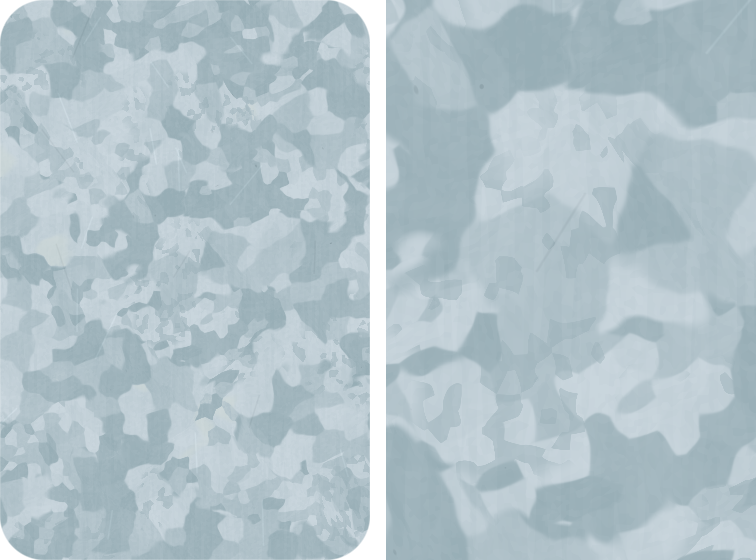
Left, the full canvas; right, a detail of the centre.
This texture is drawn by a Shadertoy shader. Its source:

```glsl
vec3 hash3(vec2 c) {
    vec3 q = fract(c.xyx * vec3(0.1031, 0.1030, 0.0973));
    q += dot(q, q.yxz + 33.33);
    return fract((q.xxy + q.yzz) * q.zyx);
}

// Layered, rotated sines, roughly -1 to 1
float drift(vec2 p) {
    float sum = 0.0, amp = 0.55;
    for (int i = 0; i < 5; i++) {
        p = mat2(0.8, -0.6, 0.6, 0.8) * p * 1.55 + 1.7;
        sum += amp * sin(p.x + 1.4 * sin(p.y));
        amp *= 0.68;
    }
    return sum;
}

// Ragged outlines for the crystals
vec2 ruffle(vec2 p) {
    float freq = 19.0, amp = 0.011;
    for (int i = 0; i < 5; i++) {
        p += amp * sin(freq * vec2(0.8 * p.y + 0.6 * p.x, 0.8 * p.x - 0.6 * p.y) + float(i) * 2.3);
        freq *= 1.83;
        amp *= 0.56;
    }
    return p;
}

// Cellular crystals with rounded borders: 0 dark, 0.5 middle, 1 light
float crystals(vec2 p, vec2 scale, float cluster) {
    vec2 g = p * scale, base = floor(g);
    float sum = 0.0, total = 0.0;
    for (int j = -1; j <= 1; j++)
    for (int i = -1; i <= 1; i++) {
        vec2 id = base + vec2(i, j);
        vec3 h = hash3(id + 71.0);
        vec2 centre = id + 0.1 + 0.8 * h.xy;
        float t = h.z + cluster * drift(centre / scale * 4.2);
        float level = 0.5 * (step(0.31, t) + step(0.63, t)) + 0.2 * (h.x - 0.5);
        float reach = length(g - centre) - 0.38 * h.y;
        float weight = exp(-38.0 * reach);
        sum += weight * level;
        total += weight;
    }
    return sum / total;
}

// Signed distance to a box with rounded corners
float roundedBox(vec2 p, vec2 halfSize, float radius) {
    vec2 q = abs(p) - halfSize + radius;
    return length(max(q, 0.0)) + min(max(q.x, q.y), 0.0) - radius;
}

void mainImage(out vec4 fragColor, in vec2 fragCoord) {
    float pixel = 1.0 / iResolution.x;
    vec2 p = fragCoord * pixel;
    vec2 size = iResolution.xy * pixel;
    vec2 q = ruffle(p);

    // Large and small crystals, with crumbs in some areas
    float large = crystals(q, vec2(15.0), 0.42);
    float small = crystals(q + 3.7, vec2(29.0), 0.42);
    float tone = mix(large, small, smoothstep(0.1, 0.25, drift(q * 7.0 + 5.0)));
    float crumbs = crystals(q + 8.1, vec2(62.0), 0.1);
    float crumbArea = smoothstep(0.15, 0.5, drift(p * 5.0 + 14.0));
    tone -= 0.55 * crumbArea * tone * (1.0 - smoothstep(0.1, 0.4, crumbs));

    // Weathering: soft clouds, upright wipe marks and fine grain
    tone += 0.09 * drift(p * 9.0 + 21.0);
    tone += 0.09 * (crystals(p + 5.3, vec2(120.0, 11.0), 0.2) - 0.5);
    tone += 0.09 * (crystals(q + 1.9, vec2(150.0), 0.0) - 0.5);

    vec3 zincDark = vec3(0.622, 0.704, 0.735);
    vec3 zincLight = vec3(0.762, 0.816, 0.845);
    vec3 color = mix(zincDark, zincLight, clamp(tone, -0.2, 1.2));

    // Cream stains on the pale crystals
    float stain = smoothstep(0.8, 1.1, drift(q * 6.0 + 9.0)) * smoothstep(0.5, 0.9, tone);
    color = mix(color, vec3(0.81, 0.85, 0.84), 0.55 * stain);

    // Faint scratches and small pits
    for (int i = 0; i < 22; i++) {
        vec3 h = hash3(vec2(float(i) * 7.0, 31.0));
        vec3 k = hash3(vec2(float(i) * 5.0, 83.0));
        vec2 d = p - h.xy * size;
        float angle = 1.57 + 1.6 * (h.z - 0.5);
        vec2 along = vec2(cos(angle), sin(angle));
        float span = 0.02 + 0.06 * k.x;
        float gap = length(d - along * clamp(dot(d, along), -span, span));
        float scratch = 1.0 - smoothstep(0.0, 0.0012 + pixel, gap);
        color += 0.035 * (step(0.4, k.y) * 2.0 - 1.0) * scratch;
        float pit = length(ruffle(p) - k.zx * size) - 0.0025 * k.y;
        color -= 0.15 * k.z * (1.0 - smoothstep(-pixel, pixel, pit));
    }

    // Sheet outline on white
    float edge = roundedBox(p - 0.5 * size, 0.5 * size, 0.12);
    color = mix(color, vec3(1.0), smoothstep(-pixel, pixel, edge));
    fragColor = vec4(color, 1.0);
}
```
